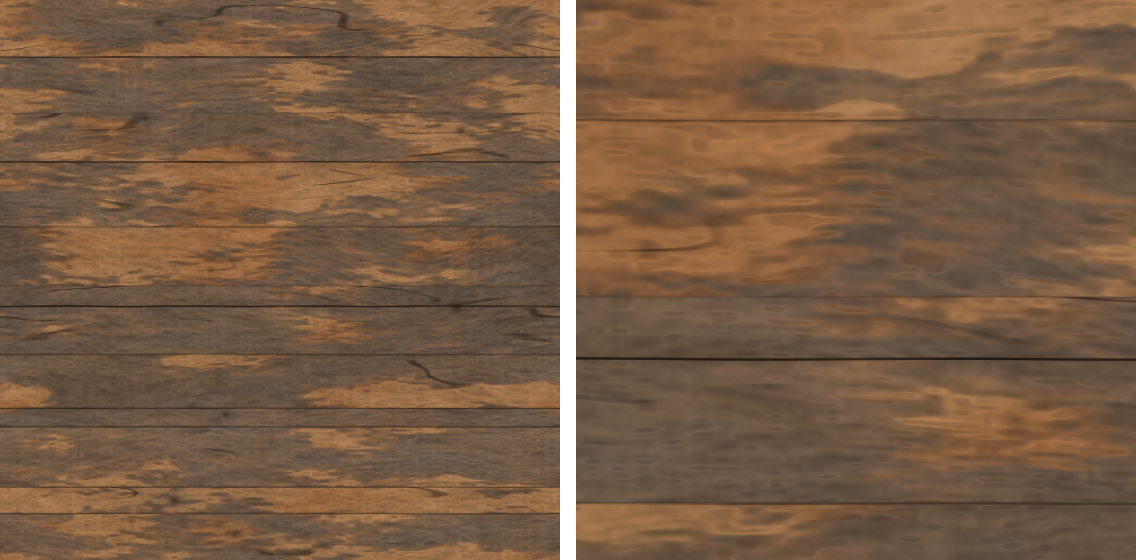
Left: the whole. Right: its middle third, enlarged.
A Shadertoy shader for this texture:

```glsl
// Weathered horizontal wood boards: grey grain, worn amber patches, dark seams and knots; tiles seamlessly.

const int BOARDS = 11;
// Seam heights, bottom to top; the last board wraps into the first
const float SEAM_Y[BOARDS] = float[](0.083, 0.130, 0.238, 0.271, 0.367, 0.453, 0.490, 0.595, 0.711, 0.798, 0.898);
const float SEAM_DARK[BOARDS] = float[](0.6, 0.5, 0.6, 0.7, 0.5, 1.0, 0.25, 0.45, 0.85, 0.2, 0.85);
// How much warm wood shows on each board
const float WEAR[BOARDS] = float[](0.60, 0.56, 0.36, 0.32, 0.38, 0.14, 0.44, 0.42, 0.66, 0.38, 0.38);

const vec3 GREY_DARK = vec3(0.315, 0.255, 0.205);
const vec3 GREY_LIGHT = vec3(0.475, 0.40, 0.335);
const vec3 WARM_BROWN = vec3(0.46, 0.355, 0.26);
const vec3 AMBER = vec3(0.52, 0.375, 0.25);
const vec3 BARE_WOOD = vec3(0.635, 0.46, 0.30);
const vec3 RUST = vec3(0.56, 0.345, 0.19);
const vec3 SLATE = vec3(0.25, 0.245, 0.25);
const vec3 SEAM_COLOR = vec3(0.11, 0.08, 0.06);

float hash(vec2 p, float seed) {
    return fract(sin(dot(p, vec2(127.1, 311.7)) + seed * 74.7) * 43758.55);
}

// Value noise on a grid of whole cells that wraps over the unit square
float noise(vec2 uv, vec2 cells, float seed) {
    vec2 p = uv * cells;
    vec2 i = floor(p);
    vec2 f = fract(p);
    f = f * f * (3.0 - 2.0 * f);
    vec2 a = mod(i, cells);
    vec2 b = mod(i + 1.0, cells);
    return mix(mix(hash(a, seed), hash(vec2(b.x, a.y), seed), f.x),
               mix(hash(vec2(a.x, b.y), seed), hash(b, seed), f.x), f.y);
}

float fbm(vec2 uv, vec2 cells, float seed) {
    float sum = 0.0;
    float weight = 0.533;
    for (int i = 0; i < 4; i++) {
        sum += weight * noise(uv, cells, seed + float(i));
        cells *= 2.0;
        weight *= 0.5;
    }
    return sum;
}

// Shortest offset between two points on the wrapped square
vec2 wrapDelta(vec2 a, vec2 b) {
    return fract(a - b + 0.5) - 0.5;
}

// Index of the board at height y
int boardIndex(float y) {
    int index = 0;
    for (int i = 0; i < BOARDS; i++) index += int(step(SEAM_Y[i], y));
    return index % BOARDS;
}

// Soft dark knots; returns x = core, y = surrounding stain
vec2 knots(vec2 uv) {
    vec2 result = vec2(0.0);
    for (int i = 0; i < 7; i++) {
        float k = float(i);
        vec2 center = vec2(hash(vec2(k, 1.0), 3.0), hash(vec2(k, 2.0), 5.0));
        float size = mix(0.004, 0.008, hash(vec2(k, 3.0), 7.0));
        vec2 d = wrapDelta(uv, center) / vec2(1.4, 1.0);
        d += 0.006 * (vec2(noise(uv, vec2(50.0), 8.0), noise(uv, vec2(60.0), 9.0)) - 0.5);
        float r = dot(d, d) / (size * size);
        result = max(result, vec2(exp(-r), exp(-r * 0.05)));
    }
    return result;
}

// Darkness of the joints between boards
float seams(vec2 uv, float pixel) {
    float dark = 0.0;
    float y = uv.y + 0.0012 * (noise(uv, vec2(9.0, 4.0), 61.0) - 0.5);
    for (int i = 0; i < BOARDS; i++) {
        float d = abs(wrapDelta(vec2(y), vec2(SEAM_Y[i])).y);
        float broken = mix(0.6, 1.0, noise(uv, vec2(14.0, 1.0), 70.0 + float(i)));
        float line = 1.0 - smoothstep(0.0003, 0.0007 + pixel, d);
        float shade = 0.18 * exp(-d * 350.0);
        dark = max(dark, SEAM_DARK[i] * broken * max(line, shade));
    }
    return dark;
}

void mainImage(out vec4 fragColor, in vec2 fragCoord) {
    vec2 uv = fragCoord / iResolution.xy;
    int board = boardIndex(uv.y);
    float seed = 11.0 + 13.0 * float(board);

    // Grain: thin wavy strands over broad fibres and growth rings
    float flow = noise(uv, vec2(4.0, 9.0), seed);
    float ripple = noise(uv, vec2(14.0, 24.0), seed + 1.0);
    vec2 grainUv = uv + vec2(0.0, 0.03 * flow + 0.008 * ripple);
    float fibre = fbm(grainUv, vec2(9.0, 45.0), seed + 2.0) - 0.5;
    float strand = noise(grainUv, vec2(26.0, 150.0), seed + 7.0) - 0.5;
    float fine = noise(grainUv, vec2(64.0, 235.0), seed + 8.0) - 0.5;
    float speck = noise(uv, vec2(230.0, 256.0), seed + 9.0) - 0.5;
    float rings = sin(6.28318 * (70.0 * uv.y + 12.0 * flow + 2.0 * ripple + 2.0 * fibre));
    float grain = 0.5 + 0.6 * fibre + 0.38 * strand + 0.5 * fine + 0.2 * speck + 0.06 * rings;

    // Grey weathered base with warmer areas
    float clouds = fbm(uv, vec2(4.0, 10.0), 31.0);
    float light = 0.8 + 0.4 * grain;
    vec3 color = mix(GREY_DARK, GREY_LIGHT, clamp(grain + 0.4 * (clouds - 0.5), 0.0, 1.0));
    float warmth = smoothstep(0.4, 0.65, fbm(uv, vec2(3.0, 14.0), seed + 40.0));
    color = mix(color, WARM_BROWN * light, 0.45 * warmth);
    color *= mix(0.96, 1.05, hash(vec2(float(board), 4.0), 2.0));

    // Worn patches: stained rim, then bare wood frayed along the grain
    float patches = fbm(uv, vec2(5.0, 17.0), seed + 20.0);
    float fray = 0.30 * fibre + 0.16 * strand + 0.12 * fine;
    float wear = patches + fray + 0.38 * (WEAR[board] - 0.5);
    color = mix(color, AMBER * light, 0.75 * smoothstep(0.39, 0.62, wear));
    color = mix(color, BARE_WOOD * light, 0.8 * smoothstep(0.54, 0.61, wear));
    float rust = smoothstep(0.54, 0.72, fbm(uv, vec2(5.0, 18.0), 47.0));
    color = mix(color, RUST * light, 0.4 * rust * smoothstep(0.38, 0.52, wear));

    // Pores, sparse hairline cracks, stains and knots
    color *= 1.0 - 0.16 * smoothstep(0.18, 0.42, fine + 0.3 * strand);
    float crack = abs(noise(grainUv, vec2(6.0, 44.0), seed + 30.0) - 0.5);
    float crackArea = smoothstep(0.56, 0.72, fbm(uv, vec2(5.0, 12.0), seed + 33.0));
    color *= 1.0 - 0.35 * crackArea * (1.0 - smoothstep(0.01, 0.05, crack));
    vec2 knot = knots(uv);
    color = mix(color, SLATE * light, 0.3 * knot.y * smoothstep(0.35, 0.6, clouds));
    color = mix(color, SEAM_COLOR, 0.5 * knot.x);

    color = mix(color, SEAM_COLOR, seams(uv, 1.0 / iResolution.y));
    fragColor = vec4(clamp(color, 0.0, 1.0), 1.0);
}
```
